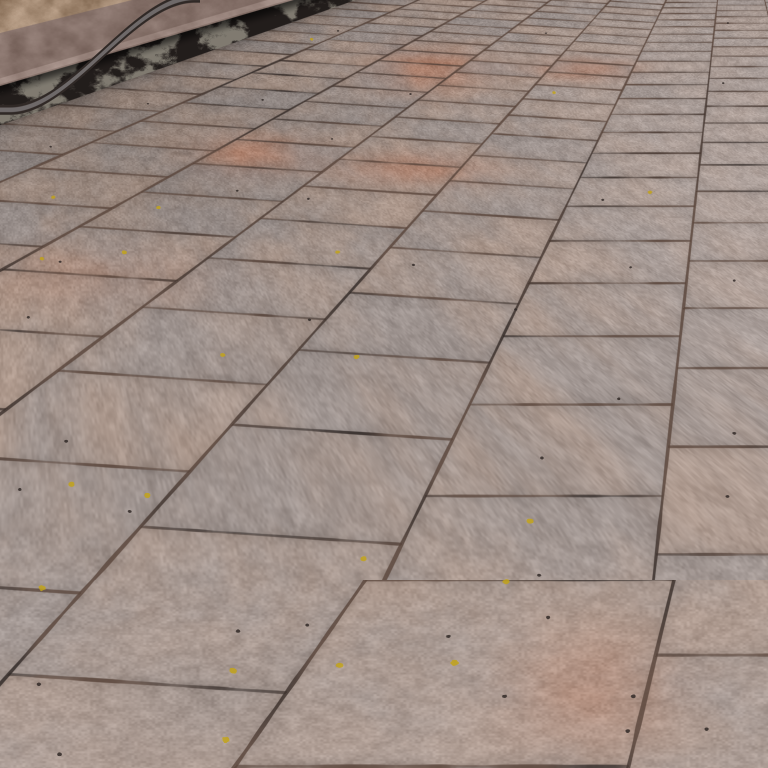
A WebGL 1 fragment shader for this texture:

```glsl
precision highp float;
// Stone paving in perspective, with a weathered kerb and a hose at the upper left.
// Points map to slab columns and rows around a vanishing point; joints, tints,
// stains, grain and leaves are layered from distances and value noise.
uniform vec2 u_resolution;

const vec2 VANISH = vec2(0.954, -0.178); // y runs downward
const float COL_FIRST = 0.1105; // slope of joint 0
const float COL_STEP = 0.36;
const float COL_GROW = 0.0155; // widening to the left
const float ROW_DENSITY = 4.877;
const float ROW_TILT = 0.065;
const float NEAR_EDGE = 0.755; // closest slabs lie out of line
const float GRAIN = 0.13;
const vec3 GREY = vec3(0.615, 0.575, 0.56);
const vec3 WARM = vec3(0.68, 0.595, 0.545);
const vec3 PALE = vec3(0.715, 0.665, 0.645);
const vec3 RUST = vec3(0.72, 0.49, 0.39);
const vec3 JOINT = vec3(0.36, 0.28, 0.24);
const vec3 DARK = vec3(0.19, 0.16, 0.15);

float hash(vec2 p) {
  p = fract(p * vec2(0.1031, 0.1137));
  p += dot(p, p.yx + 33.33);
  return fract((p.x + p.y) * p.x * 7.31);
}
float noise(vec2 p) {
  vec2 i = floor(p), f = fract(p);
  f = f * f * (3.0 - 2.0 * f);
  return mix(mix(hash(i), hash(i + vec2(1, 0)), f.x),
             mix(hash(i + vec2(0, 1)), hash(i + vec2(1, 1)), f.x), f.y);
}
float fbm(vec2 p) {
  float sum = 0.0, amp = 0.5;
  for (int i = 0; i < 5; i++) {
    sum += amp * noise(p);
    p = p * 2.03 + 17.3;
    amp *= 0.5;
  }
  return sum;
}
float cover(float d, float halfWidth) {
  float aa = 0.8 / u_resolution.y;
  return 1.0 - smoothstep(halfWidth - aa, halfWidth + aa, d);
}
float spot(vec2 p, float x, float y, float rx, float ry) {
  vec2 q = (p - vec2(x, y)) / vec2(rx, ry);
  return exp(-dot(q, q));
}

// Distance to the long joint, to the cross joint, then column and row
vec4 slabs(vec2 p) {
  float depth = p.y - VANISH.y;
  float slope = (VANISH.x - p.x) / depth;
  float root = sqrt(max(COL_STEP * COL_STEP + 4.0 * COL_GROW * (slope - COL_FIRST), 0.001));
  float n = (root - COL_STEP) / (2.0 * COL_GROW);
  float colWidth = depth * root;
  float jointB = VANISH.x - (COL_FIRST + COL_STEP + COL_GROW) * depth;
  float jointC = VANISH.x - 0.893 * depth;
  float nearA = 0.879 - 0.243 * (p.y - 0.749);
  float nearB = 0.471 - 0.7 * (p.y - 0.762);
  bool isNear = p.y > NEAR_EDGE && p.x > jointC;
  if (isNear) {
    colWidth = p.x > nearB ? nearA - nearB : nearB - jointC;
    n = 1.0 + (nearB - p.x) / colWidth;
  }
  float col = floor(n);
  float rowDepth = depth + ROW_TILT * max(jointB - p.x, 0.0);
  float row = ROW_DENSITY / rowDepth - 0.5 * mod(col, 2.0) + (col < 0.5 ? 0.08 : 0.0);
  float rowHeight = rowDepth * rowDepth / ROW_DENSITY;
  if (isNear && col < 0.5) {
    rowHeight = 0.243;
    row = ((col < -0.5 ? 0.853 : NEAR_EDGE) - p.y) / rowHeight;
  }
  float across = abs(n - floor(n + 0.5)) * colWidth / sqrt(1.0 + slope * slope);
  return vec4(across, abs(row - floor(row + 0.5)) * rowHeight, col, floor(row));
}

vec3 paving(vec2 p) {
  vec4 s = slabs(p);
  vec2 q = p * vec2(1.0, 1.5) * mix(2.0, 1.0, smoothstep(0.0, 0.8, p.y));
  float blotch = fbm(q * 8.0 + s.zw * 3.7);
  vec3 col = mix(GREY, WARM, smoothstep(0.25, 0.75, blotch * 0.75 + hash(s.zw + 41.0) * 0.25));
  // Broad light and stains
  col = mix(col, PALE, 0.65 * spot(p, 1.0, 0.15, 0.28, 0.45));
  col = mix(col, PALE, 0.35 * smoothstep(0.55, 1.0, p.y));
  col = mix(col, GREY, 0.55 * (spot(p, 0.28, 0.45, 0.16, 0.07) + spot(p, 0.27, 0.91, 0.16, 0.08)));
  col *= 1.0 - 0.13 * spot(p, 0.12, 0.15, 0.35, 0.16);
  float rust = spot(p, 0.56, 0.09, 0.07, 0.03) + spot(p, 0.76, 0.09, 0.06, 0.015)
    + spot(p, 0.33, 0.2, 0.07, 0.025) + spot(p, 0.54, 0.22, 0.09, 0.02)
    + 0.6 * spot(p, 0.77, 0.9, 0.1, 0.08) + 0.4 * spot(p, 0.12, 0.36, 0.13, 0.04);
  col = mix(col, RUST, clamp(rust * (0.2 + 0.8 * blotch), 0.0, 0.7));
  // Stone grain
  col += GRAIN * (fbm(q * vec2(55, 65)) - 0.48 + 0.55 * (noise(q * 260.0) - 0.5));
  // Joints
  float wear = noise(p * 35.0);
  float width = mix(0.0009, 0.0029, p.y) * (0.7 + 0.6 * wear);
  vec3 joint = mix(JOINT, DARK, smoothstep(0.5, 0.9, noise(p * 9.0 + 5.0)));
  col *= 1.0 - 0.1 * exp(-min(s.x, s.y) / (0.004 + 0.004 * p.y));
  col = mix(col, joint, 0.82 * cover(s.x, width));
  return mix(col, joint, (0.4 + 0.5 * wear) * cover(s.y, width * 0.75));
}

// Yellow leaves, then brown scraps
vec3 litter(vec3 col, vec2 p) {
  for (int i = 0; i < 2; i++) {
    float kind = float(i);
    vec2 grid = vec2(8.0, 10.0 + 3.0 * kind), id = floor(p * grid) + 57.0 * kind;
    vec2 d = (fract(p * grid) - 0.2 - 0.6 * vec2(hash(id + 3.1), hash(id + 8.7))) / grid;
    float r = (0.0022 + 0.0035 * p.y) * (0.7 + 0.4 * noise(p * 300.0)) * (1.0 - 0.4 * kind);
    vec3 leaf = mix(vec3(0.76, 0.64, 0.1), DARK, kind);
    col = mix(col, leaf, 0.85 * step(0.73, hash(id + 21.0)) * cover(length(d * vec2(1, 1.3)), r));
  }
  return col;
}

vec3 kerb(vec3 col, vec2 p) {
  float foot = p.y - 0.163 + 0.352 * p.x, lip = p.y - 0.112 + 0.293 * p.x;
  float mottle = fbm(p * vec2(45, 60));
  col *= 1.0 - 0.25 * exp(-max(foot, 0.0) / 0.012);
  vec3 face = mix(DARK * 0.7, vec3(0.5, 0.48, 0.44), smoothstep(0.42, 0.62, mottle));
  vec3 ledge = vec3(0.52, 0.44, 0.41) + 0.18 * (mottle - 0.48);
  ledge += 0.09 * cover(abs(lip + 0.006), 0.004);
  col = mix(col, face * mix(0.4, 1.0, smoothstep(0.0, 0.018, lip)), cover(foot, 0.0));
  col = mix(col, ledge, cover(lip, 0.0));
  vec3 wall = vec3(0.63, 0.53, 0.44) + 0.35 * (mottle - 0.5);
  col = mix(col, wall, cover(p.y - 0.043 + 0.25 * p.x, 0.0));
  // Hose
  float hose = abs(p.y - mix(0.143, -0.003, smoothstep(0.013, 0.254, p.x)));
  col = mix(col, DARK, step(p.x, 0.26) * cover(hose, 0.0065));
  return mix(col, vec3(0.43, 0.41, 0.41), step(p.x, 0.26) * cover(hose, 0.003));
}

void main() {
  vec2 p = gl_FragCoord.xy / u_resolution;
  p.y = 1.0 - p.y;
  gl_FragColor = vec4(clamp(kerb(litter(paving(p), p), p), 0.0, 1.0), 1.0);
}
```
